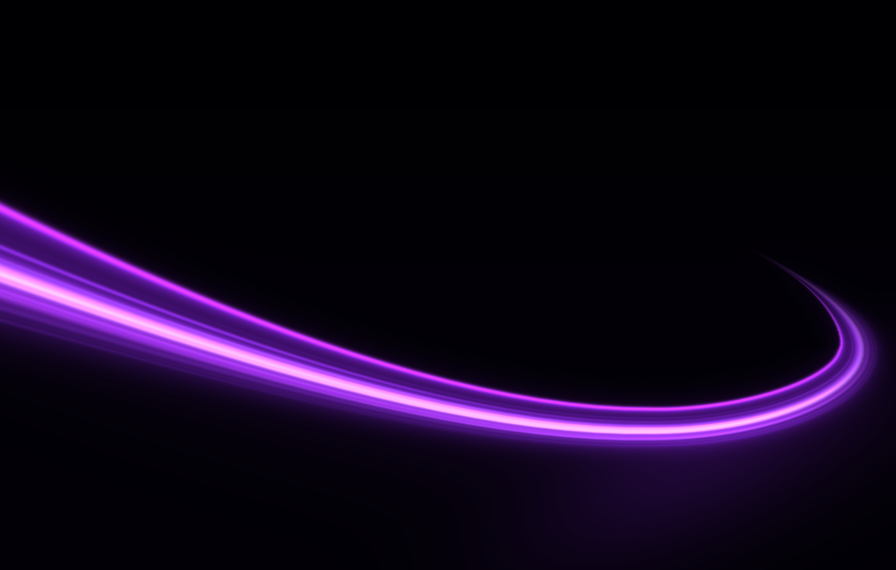
Write a Shadertoy shader that draws this background.

```glsl
const vec3 NIGHT = vec3(0.006, 0.001, 0.022);
const vec3 DEEP = vec3(0.30, 0.07, 0.50);
const vec3 VIOLET = vec3(0.52, 0.14, 0.88);
const vec3 MAGENTA = vec3(0.74, 0.20, 0.88);
const vec3 PALE = vec3(0.96, 0.76, 0.98);
const int STEPS = 24;
const int STRANDS = 16;

float hash(float n) {
    return fract(sin(n * 91.37 + 4.1) * 4375.85);
}

vec2 bezier(vec2 a, vec2 b, vec2 c, vec2 d, float t) {
    float k = 1.0 - t;
    return k * k * k * a + 3.0 * k * k * t * b + 3.0 * k * t * t * c + t * t * t * d;
}

// Keeps the nearest hit: x = signed distance (positive inside), y = position along the path
vec2 nearestOnArc(vec2 p, vec2 a, vec2 b, vec2 c, vec2 d, float start, vec2 best) {
    vec2 from = a;
    for (int i = 1; i <= STEPS; i++) {
        vec2 to = bezier(a, b, c, d, float(i) / float(STEPS));
        vec2 dir = to - from;
        vec2 rel = p - from;
        float h = clamp(dot(rel, dir) / dot(dir, dir), 0.0, 1.0);
        float dist = length(rel - dir * h);
        if (dist < abs(best.x)) {
            float side = dir.x * rel.y - dir.y * rel.x < 0.0 ? -1.0 : 1.0;
            best = vec2(side * dist, start + (float(i) - 1.0 + h) / float(STEPS));
        }
        from = to;
    }
    return best;
}

// Long sweep, right-hand turn and receding tail
vec2 ribbonPath(vec2 p) {
    vec2 sweepEnd = vec2(1.143, 0.245);
    vec2 turnEnd = vec2(1.508, 0.388);
    vec2 best = vec2(9.0, 0.0);
    best = nearestOnArc(p, vec2(-0.245, 0.614), vec2(0.245, 0.431), vec2(0.755, 0.239), sweepEnd, 0.0, best);
    best = nearestOnArc(p, sweepEnd, vec2(1.327, 0.245), vec2(1.508, 0.306), turnEnd, 1.0, best);
    return nearestOnArc(p, turnEnd, vec2(1.508, 0.453), vec2(1.388, 0.535), vec2(1.224, 0.608), 2.0, best);
}

float ribbonWidth(float along) {
    float nearEnd = pow(clamp(1.0 - along / 1.1, 0.0, 1.0), 2.2);
    float taper = 1.0 - smoothstep(1.9, 2.7, along);
    return mix(0.035, 0.130, nearEnd) * taper + 0.003;
}

float bell(float x, float spread) {
    float r = x / spread;
    return exp(-r * r);
}

// Fine bright threads, palest near the core
vec3 strands(float across, float along, float thickness) {
    vec3 sum = vec3(0.0);
    for (int i = 0; i < STRANDS; i++) {
        float id = float(i);
        float offset = mix(-0.8, 0.55, (id + hash(id)) / float(STRANDS));
        float pulse = 0.6 + 0.4 * sin(along * (2.0 + 3.0 * hash(id + 20.0)) + 6.28 * hash(id + 40.0));
        float power = mix(0.08, 0.30, hash(id + 60.0)) * pulse;
        vec3 tint = mix(VIOLET, PALE, bell(offset + 0.12, 0.35));
        sum += tint * power * bell(across - offset, thickness);
    }
    return sum;
}

vec3 ribbon(float dist, float along) {
    float width = ribbonWidth(along);
    float across = dist / width;
    float thin = 0.025 + 0.0012 / width;
    float fade = 1.0 - smoothstep(2.0, 2.85, along);
    float coreFade = 1.0 - 0.75 * smoothstep(1.2, 2.1, along);

    // Soft body: dim inner sheet and bright outer falloff
    float inner = smoothstep(-0.2, 0.1, across) * (1.0 - smoothstep(0.9, 1.08, across));
    float outer = bell(across, across < 0.0 ? 0.78 : 0.32);
    vec3 color = DEEP * inner * 0.65 + VIOLET * outer * 0.62 * mix(0.65, 1.0, coreFade);

    // White-hot core and its companion
    color += PALE * bell(across + 0.02, 0.10 + thin) * 0.75 * coreFade;
    color += MAGENTA * bell(across + 0.32, 0.13) * 0.30 * coreFade;
    color += strands(across, along, thin) * coreFade;

    // Inner rim with halo
    float rim = dist - width;
    color += MAGENTA * bell(across - 0.98, 0.04 + thin) * 0.85 * mix(0.6, 1.0, coreFade);
    color += VIOLET * bell(across - 0.90, 0.16) * 0.22;
    color += DEEP * exp(-abs(rim) / 0.018) * 0.28;
    return color * fade;
}

// Dim light spilled below the ribbon
vec3 spill(vec2 p, float dist, float along) {
    float below = smoothstep(0.01, -0.03, dist);
    float fade = 1.0 - smoothstep(1.7, 2.3, along);
    vec2 q = p - vec2(1.20, 0.17);
    q = vec2(0.9 * q.x + 0.44 * q.y, 0.9 * q.y - 0.44 * q.x);
    float pool = exp(-dot(q * vec2(3.2, 8.0), q * vec2(3.2, 8.0)));
    float haze = exp(-abs(dist) / 0.075) * fade;
    return DEEP * below * (pool * 0.26 + haze * 0.30);
}

void mainImage(out vec4 fragColor, in vec2 fragCoord) {
    vec2 p = fragCoord / iResolution.xy * vec2(1.57, 1.0);
    vec2 path = ribbonPath(p);
    vec3 color = NIGHT * (1.0 - 0.7 * smoothstep(0.5, 0.85, p.y));
    color += spill(p, path.x, path.y);
    color += ribbon(path.x, path.y);
    fragColor = vec4(min(color, vec3(1.0)), 1.0);
}
```
